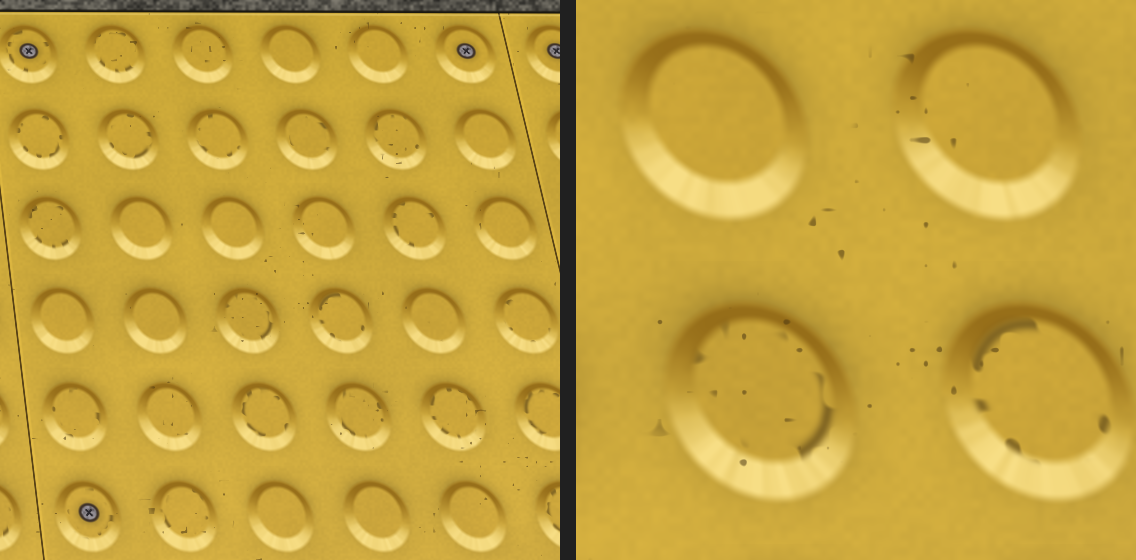
Left: the whole. Right: its middle third, enlarged.
A three.js fragment shader for this texture:

```glsl
// Yellow tactile paving: slanted rows of raised domes, plate seams, bolts and a granite curb.
varying vec2 vUv;

#define ROWS 6.0
#define COLS 6.0
#define DOME_RADIUS 0.345
#define TOP_RADIUS 0.70
#define SEAM_HALF_WIDTH 0.0014
#define CURB_HEIGHT 0.0195
#define WEAR 0.55
#define PLATE vec3(0.81, 0.67, 0.235)
#define SHADE vec3(0.56, 0.40, 0.08)
#define HIGHLIGHT vec3(0.97, 0.87, 0.52)
#define GROOVE vec3(0.30, 0.22, 0.07)
#define GRANITE vec3(0.33, 0.32, 0.29)

float hash(vec2 p) {
  vec3 h = fract(vec3(p.xyx) * 0.1031);
  h += dot(h, h.yzx + 33.33);
  return fract((h.x + h.y) * h.z);
}

float noise(vec2 p) {
  vec2 i = floor(p), f = fract(p);
  f = f * f * (3.0 - 2.0 * f);
  return mix(mix(hash(i), hash(i + vec2(1, 0)), f.x),
             mix(hash(i + vec2(0, 1)), hash(i + vec2(1, 1)), f.x), f.y);
}

float fbm(vec2 p) {
  float sum = 0.0, amp = 0.5;
  for (int k = 0; k < 4; k++) {
    sum += amp * noise(p);
    p = p * 2.03 + 17.0;
    amp *= 0.5;
  }
  return sum;
}

// Groove along a slanted line x = start + slope * y, with a faint lit lip
vec3 addSeam(vec3 col, vec2 q, float start, float slope) {
  float d = q.x - start - slope * q.y;
  col *= 1.0 + 0.07 * smoothstep(0.004, 0.0, abs(d - 0.004));
  float line = 1.0 - smoothstep(SEAM_HALF_WIDTH - 0.0008, SEAM_HALF_WIDTH + 0.001, abs(d));
  return mix(col, GROOVE, 0.92 * line);
}

vec3 addBolt(vec3 col, vec2 b) {
  float r = length(b * vec2(0.9, 1.05));
  col *= 1.0 - 0.15 * smoothstep(0.5, 0.2, r);
  col = mix(col, vec3(0.25, 0.20, 0.16), smoothstep(0.31, 0.24, r));
  vec3 metal = vec3(0.50, 0.48, 0.50) + 0.25 * (noise(b * 14.0) - 0.5);
  col = mix(col, metal, smoothstep(0.23, 0.17, r));
  float slot = min(abs(b.x + b.y), abs(b.x - b.y));
  return mix(col, vec3(0.17, 0.16, 0.18), smoothstep(0.06, 0.02, slot) * smoothstep(0.15, 0.10, r));
}

void main() {
  vec2 q = vec2(vUv.x, 1.0 - vUv.y); // y grows downward, towards the viewer

  // Plate with soft mottling and fine grain
  vec3 col = PLATE * (0.98 + 0.035 * q.y);
  col.b += 0.035 * (q.y - 0.5);
  col *= 1.0 + 0.09 * (fbm(q * 9.0) - 0.47) + 0.035 * (noise(q * 210.0) - 0.5);

  // Perspective grid: pitch widens and rows slide right going down
  float row = (sqrt(0.02214 + 0.01302 * max(q.y - 0.0964, -1.0)) - 0.1488) / 0.00651;
  row = clamp(floor(row + 0.5), 0.0, ROWS - 1.0);
  float pitchX = 0.1563 + 0.00313 * row;
  float pitchY = 0.1488 + 0.00651 * row;
  vec2 first = vec2(0.0495 + (0.0195 + 0.0004 * row) * row,
                    0.0964 + (0.1488 + 0.003255 * row) * row);
  float column = floor((q.x - first.x) / pitchX + 0.5);
  float plateGap = 0.005 * floor(column / COLS);
  vec2 d = q - first - vec2(column * pitchX + plateGap, 0.0);
  float shear = mix(0.14, 0.24, q.x);
  vec2 local = vec2((d.x - shear * d.y) / pitchX, 0.97 * d.y / pitchY) / DOME_RADIUS;
  vec2 id = vec2(column, row);
  float seed = hash(id + 11.0);

  // Dome: sloped rim around a flat top that sits slightly higher
  vec2 top = local - vec2(0.05, -0.10);
  float outer = length(local);
  float inner = length(top) / TOP_RADIUS;
  vec2 facing = local / max(outer, 0.001);
  float lit = dot(facing, vec2(-0.17, 0.985));
  float inside = 1.0 - smoothstep(0.91, 1.04, outer);
  float rim = inside * smoothstep(0.92, 1.10, inner);

  float halo = exp(-5.5 * max(outer - 1.0, 0.0)) * (1.0 - inside);
  col *= 1.0 - halo * (0.05 + 0.10 * smoothstep(0.1, -0.9, lit));
  col = mix(col, col * vec3(0.975, 0.96, 0.93), inside * (1.0 - rim));
  float streak = 0.85 + 0.3 * noise(vec2(atan(facing.x, facing.y) * 9.0, seed * 40.0));
  float bright = smoothstep(0.0, 0.8, lit) * streak;
  float dark = smoothstep(0.4, -0.85, lit);
  col = mix(col, SHADE, rim * dark * 0.88);
  col = mix(col, HIGHLIGHT, clamp(rim * bright * 0.9, 0.0, 1.0));

  // Scuffs caught where the top meets the rim, on some domes only
  float crease = exp(-pow((inner - 0.95) / 0.09, 2.0)) * inside;
  float scuff = smoothstep(0.60, 0.78, noise(local * 5.0 + seed * 90.0)) * step(0.5, seed);
  col = mix(col, GROOVE, WEAR * crease * scuff);
  float speck = smoothstep(0.90, 0.97, noise(q * 120.0)) * smoothstep(0.60, 0.72, noise(q * 13.0 + 5.0));
  col = mix(col, GROOVE, WEAR * speck);

  // Bolts at three corners of each plate
  float plateCol = mod(column, COLS);
  bool bolted = (row < 0.5 && (plateCol < 0.5 || plateCol > COLS - 1.5))
             || (row > ROWS - 1.5 && plateCol < 0.5);
  if (bolted) col = addBolt(col, top);

  col = addSeam(col, q, -0.0404, 0.119);
  col = addSeam(col, q, 0.885, 0.238);

  // Granite curb, shadow gap and lit plate edge along the top
  float edge = q.y - CURB_HEIGHT - 0.003 * q.x;
  col = mix(col, HIGHLIGHT, 0.4 * smoothstep(0.003, 0.0, abs(edge - 0.005)));
  vec3 stone = GRANITE * (0.45 + 0.65 * noise(q * 170.0) + 0.5 * noise(q * 65.0));
  stone = mix(stone, vec3(0.10, 0.09, 0.06), smoothstep(-0.005, 0.0, edge));
  col = mix(stone, col, smoothstep(0.0005, 0.003, edge));

  gl_FragColor = vec4(clamp(col, 0.0, 1.0), 1.0);
}
```
